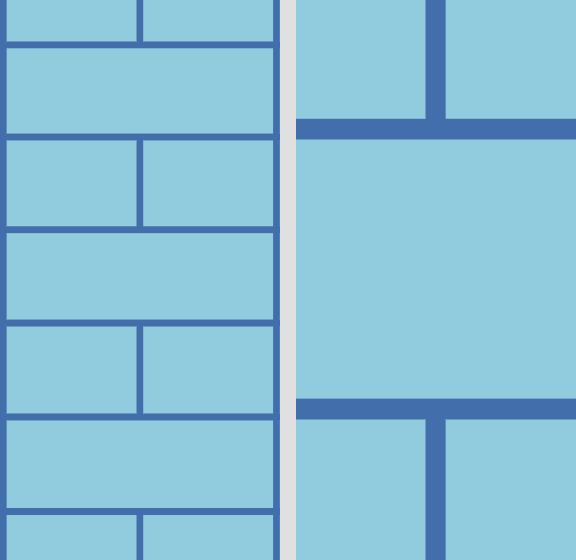
Left: the whole. Right: its middle third, enlarged.
Give the GLSL for this pattern, as a WebGL 2 fragment shader.

```glsl
#version 300 es
precision highp float;
// Pale blue running-bond bricks with flat, darker blue mortar lines.

uniform vec2 u_resolution;
out vec4 fragColor;

const vec3 BRICK = vec3(0.57, 0.80, 0.87);
const vec3 MORTAR = vec3(0.26, 0.43, 0.67);

// Lengths are fractions of the canvas width; the canvas is 2 units high.
const float FIRST_BED = 0.1732;     // height of the lowest bed line
const float COURSE = 0.3333;        // mean height of a course
const float COURSES = 5.0;          // whole courses on the canvas
const float BOW = 0.0068;           // greatest drift of the bed lines
const float FIRST_JOINT = 0.0117;   // centre of the left joint
const float HALF_BRICK = 0.4878;    // spacing of the upright joints
const float BED_HALF = 0.0124;      // half thickness of bed lines
const float JOINT_HALF = 0.0120;    // half thickness of upright joints

// Distance to the nearest line of a set with the given period.
float lineDistance(float x, float period) {
  return abs(x - period * round(x / period));
}

// Antialiased coverage of a line, softened over one pixel.
float lineMask(float dist, float halfWidth, float pixel) {
  return clamp((halfWidth - dist) / pixel + 0.5, 0.0, 1.0);
}

// Height above the first bed line, with the slight uneven spacing removed.
float courseHeight(float y) {
  float rise = y - FIRST_BED;
  float t = rise / (COURSE * COURSES);
  return rise - BOW * 4.0 * t * (1.0 - t);
}

// Mortar coverage at point p.
float mortarMask(vec2 p, float pixel) {
  float height = courseHeight(p.y);
  float bed = lineMask(lineDistance(height, COURSE), BED_HALF, pixel);

  // Every second course gains a joint midway between the outer joints.
  float isSplit = mod(floor(height / COURSE), 2.0);
  float period = HALF_BRICK * (2.0 - isSplit);
  float jointDist = lineDistance(p.x - FIRST_JOINT, period);
  float joint = lineMask(jointDist, JOINT_HALF, pixel);

  return max(bed, joint);
}

void main() {
  vec2 canvas = gl_FragCoord.xy / u_resolution;
  vec2 p = canvas * vec2(1.0, 2.0);
  float pixel = 1.0 / u_resolution.x;
  fragColor = vec4(mix(BRICK, MORTAR, mortarMask(p, pixel)), 1.0);
}
```
